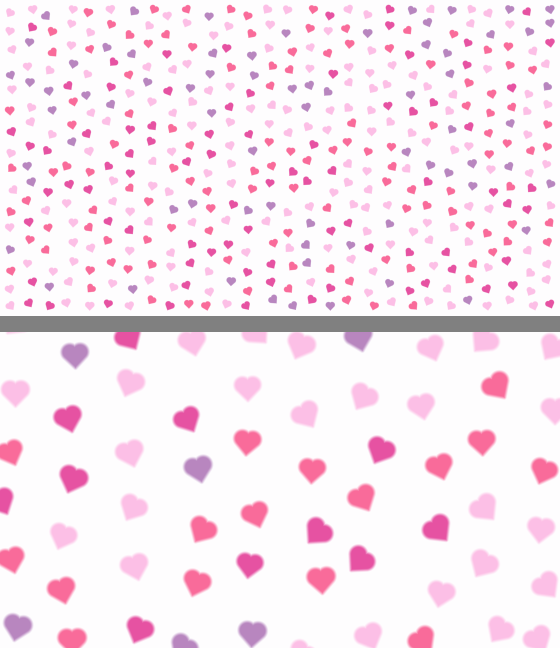
Top, the full canvas; bottom, a detail of the centre.
A WebGL 1 fragment shader for this pattern:

```glsl
precision highp float;
// Small tilted hearts in pinks and purple, scattered evenly on white.

uniform vec2 u_resolution;

// Layout, in units of the canvas height
const float ROWS = 16.0;
const float HEART_SCALE = 0.0226;
const float EDGE_MARGIN = 0.031;
const float EDGE_SOFTNESS = 0.0024;

// Irregularity
const vec2 JITTER = vec2(0.20, 0.17);   // in cells, to either side
const float COLUMN_STAGGER = 0.18;      // in cells
const float MAX_TILT = 0.75;            // in radians
const float SIZE_VARIATION = 0.04;
const float CORNER_ROUNDING = 0.05;     // in heart units

// Colours and cumulative shares of the hearts
const vec3 PAPER = vec3(0.996, 0.994, 0.998);
const vec3 BLUSH = vec3(0.990, 0.750, 0.900);
const vec3 CORAL = vec3(0.975, 0.420, 0.605);
const vec3 MAGENTA = vec3(0.900, 0.320, 0.635);
const vec3 LILAC = vec3(0.720, 0.525, 0.750);
const float BLUSH_END = 0.40;
const float CORAL_END = 0.68;
const float MAGENTA_END = 0.84;

// Three random values per cell
vec3 hash32(vec2 p) {
    vec3 q = fract(p.xyx * vec3(0.1031, 0.1030, 0.0973));
    q += dot(q, q.yxz + 33.33);
    return fract((q.xxy + q.yzz) * q.zyx);
}

mat2 rotation(float angle) {
    float c = cos(angle);
    float s = sin(angle);
    return mat2(c, -s, s, c);
}

// Signed distance to a heart about 1.2 units wide, centred on the origin
float heartDistance(vec2 p) {
    p = vec2(abs(p.x), p.y + 0.55);
    if (p.x + p.y > 1.0) {
        return length(p - vec2(0.25, 0.75)) - 0.35355;
    }
    vec2 toNotch = p - vec2(0.0, 1.0);
    vec2 toSide = p - 0.5 * max(p.x + p.y, 0.0);
    float nearest = min(dot(toNotch, toNotch), dot(toSide, toSide));
    return sqrt(nearest) * sign(p.x - p.y);
}

vec3 heartColor(float pick) {
    if (pick < BLUSH_END) return BLUSH;
    if (pick < CORAL_END) return CORAL;
    if (pick < MAGENTA_END) return MAGENTA;
    return LILAC;
}

void main() {
    vec2 uv = gl_FragCoord.xy / u_resolution.y;
    vec2 extent = vec2(u_resolution.x / u_resolution.y, 1.0);

    // Whole cells fill the canvas, so no heart is cut at the border
    vec2 cellCount = vec2(max(floor(extent.x * ROWS), 1.0), ROWS);
    vec2 cellSize = extent / cellCount;
    vec2 homeCell = floor(uv / cellSize);
    float edge = max(0.75 / u_resolution.y, EDGE_SOFTNESS);
    vec3 color = PAPER;

    for (int j = -1; j <= 1; j++) {
        for (int i = -1; i <= 1; i++) {
            vec2 cell = homeCell + vec2(float(i), float(j));
            vec2 inside = step(vec2(0.0), cell) * step(cell, cellCount - 0.5);
            vec3 place = hash32(cell + 17.0);
            vec3 look = hash32(cell + vec2(91.0, 143.0));

            // Jittered centre, with alternate columns shifted up and down
            vec2 offset = (place.xy * 2.0 - 1.0) * JITTER;
            offset.y += (mod(cell.x, 2.0) * 2.0 - 1.0) * COLUMN_STAGGER;
            vec2 center = (cell + 0.5 + offset) * cellSize;
            center = clamp(center, vec2(EDGE_MARGIN), extent - EDGE_MARGIN);

            // Tilted heart with softened corners
            float scale = HEART_SCALE * (1.0 + (look.y * 2.0 - 1.0) * SIZE_VARIATION);
            float tilt = (place.z * 2.0 - 1.0) * MAX_TILT;
            vec2 local = rotation(tilt) * (uv - center) / scale;
            float dist = (heartDistance(local) - CORNER_ROUNDING) * scale;
            float cover = 1.0 - smoothstep(-edge, edge, dist);
            color = mix(color, heartColor(look.x), cover * inside.x * inside.y);
        }
    }

    gl_FragColor = vec4(color, 1.0);
}
```
